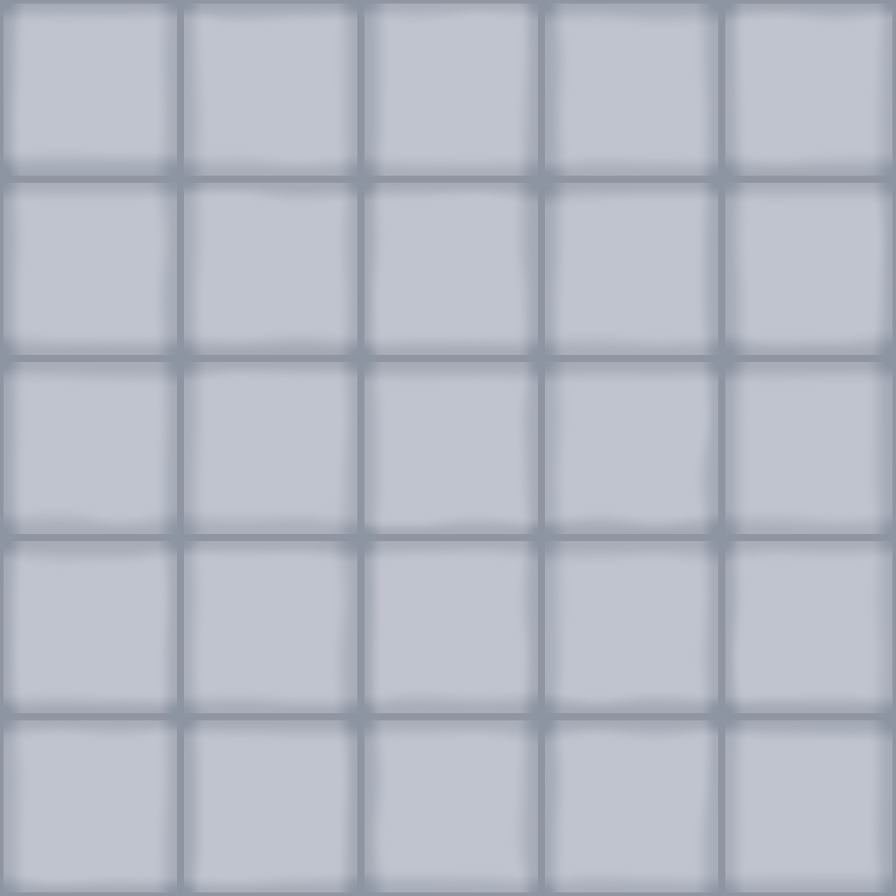
Write a Shadertoy shader that draws this pattern.

```glsl
// Pale blue-grey square tiles, five by five, parted by thin dark joints.
// Each tile side carries a soft grime band whose reach wavers with wrapping
// noise; bands add up in the corners. The last column is slightly narrower.

const float TILES = 5.0;
const vec2 PITCH = vec2(0.2014, 0.2);        // tile size before the last one
const float JOINT_HALF = 0.0040;             // half the joint width
const vec2 GRIME_REACH = vec2(0.015, 0.036); // least and greatest band width
const vec2 GRIME_AMOUNT = vec2(0.43, 0.56);  // least and greatest strength
const float WAVER_CELLS = 15.0;              // noise cells across the canvas
const vec3 TILE_COLOR = vec3(0.752, 0.767, 0.808);
const vec3 GRIME_COLOR = vec3(0.552, 0.586, 0.637);
const vec3 JOINT_COLOR = vec3(0.567, 0.586, 0.637);

float hash(vec2 p, float seed) {
    vec3 q = fract(vec3(p, seed) * vec3(0.1031, 0.1137, 0.0973));
    q += dot(q, q.yzx + 33.33);
    return fract((q.x + q.y) * q.z);
}

// Value noise that repeats over the unit square
float wrapNoise(vec2 uv, float cells, float seed) {
    vec2 p = uv * cells;
    vec2 i = floor(p);
    vec2 f = fract(p);
    f = f * f * (3.0 - 2.0 * f);
    vec2 a = mod(i, cells);
    vec2 b = mod(i + 1.0, cells);
    return mix(mix(hash(a, seed), hash(vec2(b.x, a.y), seed), f.x),
               mix(hash(vec2(a.x, b.y), seed), hash(b, seed), f.x), f.y);
}

void mainImage(out vec4 fragColor, in vec2 fragCoord) {
    vec2 uv = fragCoord / iResolution.xy;
    float pixel = 1.0 / min(iResolution.x, iResolution.y);

    // Tile bounds; the last row and column end at the canvas edge
    vec2 tile = min(floor(uv / PITCH), TILES - 1.0);
    vec2 low = tile * PITCH;
    vec2 high = mix(low + PITCH, vec2(1.0), step(TILES - 1.5, tile));

    // Distances to the left, bottom, right and top joint centres
    vec4 sides = vec4(uv - low, high - uv);

    // Grime bands, one for each side
    float grime = 0.0;
    for (int i = 0; i < 4; i++) {
        float seed = float(i) * 7.0 + 3.0;
        float waver = 0.65 * wrapNoise(uv, WAVER_CELLS, seed)
                    + 0.35 * hash(tile, seed + 40.0);
        float reach = mix(GRIME_REACH.x, GRIME_REACH.y, waver);
        float amount = mix(GRIME_AMOUNT.x, GRIME_AMOUNT.y, hash(tile, seed + 80.0));
        float away = sides[i] - JOINT_HALF;
        grime += amount * (1.0 - smoothstep(0.05 * reach, reach, away));
    }
    vec3 color = mix(TILE_COLOR, GRIME_COLOR, min(grime, 1.0));

    // Joints
    float nearest = min(min(sides.x, sides.y), min(sides.z, sides.w));
    float joint = 1.0 - smoothstep(-0.5 * pixel, 0.5 * pixel, nearest - JOINT_HALF);
    vec3 jointColor = mix(JOINT_COLOR, GRIME_COLOR, smoothstep(0.6, 1.0, grime));
    color = mix(color, jointColor, joint);

    fragColor = vec4(color, 1.0);
}
```
